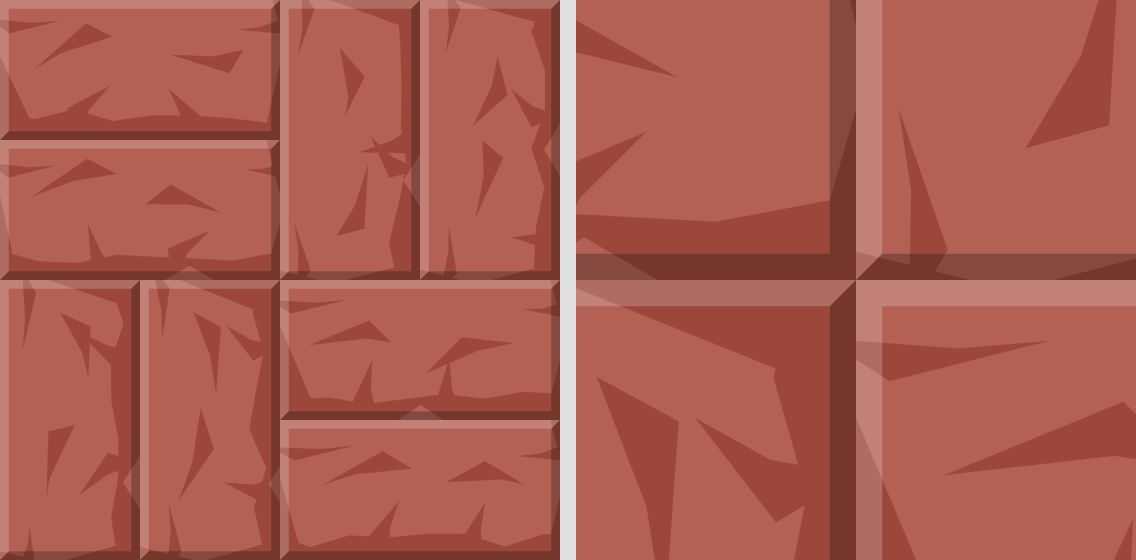
Left, the full canvas; right, a detail of the centre.
Reproduce this texture procedurally as a Shadertoy shader.

```glsl
// Basket weave of bevelled, chipped clay bricks in pairs of alternating direction.

#define QUADS 2.0        // brick pairs across and down
#define BEVEL 0.0625     // bevel width, in brick widths
#define SHADE_MIN 0.09   // depth range of the worn long side
#define SHADE_MAX 0.23
#define CHIP_LENGTH 0.60
#define CHIP_WIDTH 0.16
#define FACE_COLOR vec3(0.70, 0.38, 0.33)
#define WEAR_COLOR vec3(0.61, 0.28, 0.23)
#define LIGHT_AMOUNT 0.20
#define DARK_AMOUNT 0.25

// Random value from brick number and slot.
float rnd(float brick, float slot) {
    vec3 q = fract(vec3(brick + 17.0, slot + 5.0, brick + 17.0) * 0.1031);
    q += dot(q, q.yzx + 33.33);
    return fract((q.x + q.y) * q.z);
}

float rndIn(float brick, float slot, float low, float high) {
    return mix(low, high, rnd(brick, slot));
}

// Rises from 0 to 1 at the peak, then falls to 0 at 1.
float tent(float u, float peak) {
    return min(u / peak, (1.0 - u) / (1.0 - peak));
}

// Angular sliver from a to b, positive inside; width < 0 bulges to the other side.
float sliver(vec2 p, vec2 a, vec2 b, float width, float peak, float backPeak) {
    vec2 axis = b - a;
    float len = length(axis);
    float u = dot(p - a, axis) / (len * len);
    float v = (axis.x * (p.y - a.y) - axis.y * (p.x - a.x)) / len * sign(width);
    float front = abs(width) * tent(u, peak);
    float back = 0.2 * abs(width) * tent(u, backPeak);
    return min(min(front - v, v - back), min(u, 1.0 - u) * len);
}

// Straight-sided profile of the worn long side.
float wornDepth(float along, float brick) {
    float t = along * 3.6 + rnd(brick, 1.0);
    float knot = floor(t);
    float h = mix(rnd(brick, 10.0 + knot), rnd(brick, 11.0 + knot), t - knot);
    return mix(SHADE_MIN, SHADE_MAX, h);
}

// Intact face, positive inside; p.x runs along the brick, p.y across it.
float intactFace(vec2 p, float brick) {
    float face = 1.0 - wornDepth(p.x, brick) - p.y;

    // Slanted short ends
    float nearEnd = p.x - rndIn(brick, 2.0, 0.2, 0.5) * (p.y - rndIn(brick, 3.0, 0.25, 0.5));
    float farEnd = 2.0 - p.x - rndIn(brick, 4.0, 0.2, 0.35) * (p.y - rndIn(brick, 5.0, 0.45, 0.6));
    float farTop = 2.0 - p.x - 0.25 * (rndIn(brick, 6.0, 0.15, 0.4) - p.y);
    face = min(face, min(nearEnd, min(farEnd, farTop)));

    for (int i = 0; i < 2; i++) {
        float n = float(i);
        float slot = 30.0 + 20.0 * n;
        float side = rnd(brick, slot) < 0.5 ? -1.0 : 1.0;

        // Large chips in the middle
        vec2 center = vec2(0.57 + 0.8 * n + rndIn(brick, slot + 1.0, -0.13, 0.13),
                           rndIn(brick, slot + 2.0, 0.32, 0.56));
        float tilt = rndIn(brick, slot + 3.0, -0.42, 0.42);
        vec2 reach = 0.5 * CHIP_LENGTH * rndIn(brick, slot + 4.0, 0.8, 1.15)
                   * vec2(cos(tilt), sin(tilt));
        float chip = sliver(p, center - reach, center + reach, side * CHIP_WIDTH,
                            rndIn(brick, slot + 5.0, 0.18, 0.8),
                            rndIn(brick, slot + 6.0, 0.25, 0.75));

        // Thin wedges entering from the short ends
        vec2 root = vec2(mix(-0.08, 2.08, n), rndIn(brick, slot + 7.0, 0.09, 0.2));
        vec2 tip = vec2(mix(0.45, 1.68, n) + rndIn(brick, slot + 8.0, -0.12, 0.1),
                        root.y + rndIn(brick, slot + 9.0, -0.03, 0.1));
        float wedge = sliver(p, root, tip, mix(0.10, -0.10, n), 0.3, 0.6);

        // Leaning spikes rising from the worn side
        vec2 foot = vec2(0.65 + 0.75 * n + rndIn(brick, slot + 10.0, -0.2, 0.25), 1.0);
        vec2 rise = vec2(rndIn(brick, slot + 11.0, -0.3, 0.3),
                         -rndIn(brick, slot + 12.0, 0.32, 0.45));
        float spike = sliver(p, foot, foot + rise, side * 0.17, 0.35, 0.5);

        face = min(face, -max(chip, max(wedge, spike)));
    }

    // Unworn notch that opens onto the long side of some bricks
    float apex = rnd(brick, 80.0) < 0.65 ? rndIn(brick, 81.0, 0.85, 0.92) : 1.2;
    float offset = abs(p.x - rndIn(brick, 82.0, 0.5, 1.6));
    return max(face, p.y - apex - offset * rndIn(brick, 83.0, 0.4, 0.7));
}

void mainImage(out vec4 fragColor, in vec2 fragCoord) {
    float units = 2.0 * QUADS;
    float aa = 0.75 * units / iResolution.y;
    vec2 p = fragCoord / iResolution.y * units;

    // Find the brick; its local origin is at the upper left
    vec2 quad = floor(p / 2.0);
    vec2 local = p - 2.0 * quad;
    local.y = 2.0 - local.y;
    bool lying = mod(quad.x + quad.y, 2.0) > 0.5;
    if (!lying) local = local.yx;
    float row = floor(local.y);
    local.y -= row;
    float brick = 2.0 * (quad.x + QUADS * quad.y) + row;

    // Flat face and wear
    float face = smoothstep(-aa, aa, intactFace(local, brick));
    vec3 color = mix(WEAR_COLOR, FACE_COLOR, face);

    // Translucent mitred bevels, lit from the upper left
    float litEdge = min(local.x, local.y);
    float darkEdge = min(2.0 - local.x, 1.0 - local.y);
    float lit = smoothstep(-aa, aa, darkEdge - litEdge);
    vec3 bevel = mix(color * (1.0 - DARK_AMOUNT), mix(color, vec3(1.0), LIGHT_AMOUNT), lit);
    float rim = 1.0 - smoothstep(BEVEL - aa, BEVEL + aa, min(litEdge, darkEdge));
    fragColor = vec4(mix(color, bevel, rim), 1.0);
}
```
